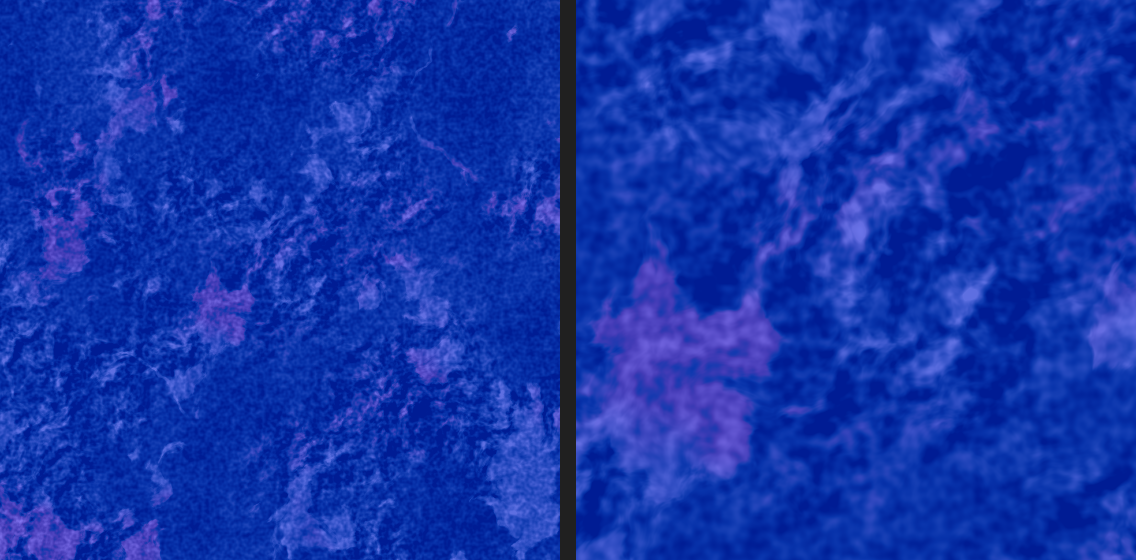
Left, the full canvas; right, a detail of the centre.
Write a three.js fragment shader that draws this texture.

```glsl
// Weathered ultramarine plaster with grain, pale violet stains, thin veins and dark pits.
varying vec2 vUv;

const vec3 DEEP   = vec3(0.01, 0.15, 0.62);
const vec3 BASE   = vec3(0.03, 0.20, 0.67);
const vec3 MID    = vec3(0.09, 0.25, 0.71);
const vec3 LIGHT  = vec3(0.20, 0.32, 0.78);
const vec3 PALE   = vec3(0.33, 0.41, 0.86);
const vec3 VIOLET = vec3(0.33, 0.25, 0.74);

const float GROUND_TONE  = 0.13;  // mean brightness of bare plaster, 0 to 1
const float STAIN_TONE   = 0.70;
const float MOTTLE       = 0.62;
const float GRAIN        = 0.42;
const float RELIEF       = 1.5;
const float CRUST        = 1.7;
const float GRAIN_SCALE  = 75.0;  // grains across the canvas
const float CRUST_SCALE  = 21.0;
const vec2  STAIN_SCALE  = vec2(5.4, 3.6);
const float STAIN_LEVEL  = 0.125;
const float VEIN_SCALE   = 3.2;
const float VEIN_WIDTH   = 0.022;
const float PIT_SCALE    = 23.0;
const float PIT_CHANCE   = 0.32;
const vec2  LIGHT_OFFSET = vec2(-0.10, 0.22);
const vec2  SEED         = vec2(17.3, 41.8);

float hash(vec2 p) {
  vec3 q = fract(p.xyx * 0.1031);
  q += dot(q, q.yzx + 33.33);
  return fract((q.x + q.y) * q.z);
}

vec2 gradientAt(vec2 cell) {
  float angle = 6.2832 * hash(cell);
  return vec2(cos(angle), sin(angle));
}

float gradientNoise(vec2 p) {
  vec2 i = floor(p);
  vec2 f = p - i;
  vec2 u = f * f * f * (f * (f * 6.0 - 15.0) + 10.0);
  vec2 e = vec2(1.0, 0.0);
  float a = dot(gradientAt(i), f);
  float b = dot(gradientAt(i + e.xy), f - e.xy);
  float c = dot(gradientAt(i + e.yx), f - e.yx);
  float d = dot(gradientAt(i + e.xx), f - e.xx);
  return mix(mix(a, b, u.x), mix(c, d, u.x), u.y);
}

float fbm(vec2 p) {
  float sum = 0.0;
  float weight = 0.5;
  for (int i = 0; i < 5; i++) {
    sum += weight * gradientNoise(p);
    p = mat2(1.6, 1.2, -1.2, 1.6) * p + 7.7;
    weight *= 0.5;
  }
  return sum;
}

// Round hollows, at most one per grid cell
float pits(vec2 p) {
  vec2 cell = floor(p);
  vec2 centre = 0.4 + 0.2 * vec2(hash(cell + 3.1), hash(cell + 8.6));
  float radius = mix(0.12, 0.32, hash(cell + 5.4));
  float hollow = 1.0 - smoothstep(radius - 0.1, radius + 0.06, length(p - cell - centre));
  return hollow * step(hash(cell), PIT_CHANCE);
}

// Tones below zero run on past DEEP into shadow
vec3 toneRamp(float t) {
  vec3 c = mix(DEEP, BASE, clamp(t / 0.2, -0.8, 1.0));
  c = mix(c, MID, clamp((t - 0.2) / 0.2, 0.0, 1.0));
  c = mix(c, LIGHT, clamp((t - 0.4) / 0.3, 0.0, 1.0));
  return mix(c, PALE, clamp((t - 0.7) / 0.3, 0.0, 1.3));
}

void main() {
  vec2 p = vUv + SEED;
  vec2 warp = vec2(fbm(p * 9.0), fbm(p * 9.0 + 31.0));
  vec2 warped = p + 0.06 * warp;

  // Crust, lit from above and drawn out along a rising diagonal
  vec2 slanted = mat2(0.75, -0.62, 0.5, 0.95) * warped * CRUST_SCALE;
  float crust = fbm(slanted);
  float relief = crust - fbm(slanted + LIGHT_OFFSET);
  float rough = smoothstep(-0.1, 0.16, fbm(p * 3.6 + 12.0));

  // Bare plaster: broad mottling and fine grain, coarser on the crust
  float grain = gradientNoise(p * GRAIN_SCALE) + gradientNoise(p * GRAIN_SCALE * 2.0 + 5.0);
  float tone = GROUND_TONE + MOTTLE * fbm(p * 5.0 + 60.0);
  tone += GRAIN * grain * mix(0.8, 1.3, rough);
  tone += rough * (RELIEF * relief + CRUST * max(crust, 0.0)) + 0.35 * relief;

  // Flat stains with ragged borders and worn holes
  float stainField = fbm(warped * STAIN_SCALE + 90.0) + 0.35 * crust;
  float stain = smoothstep(STAIN_LEVEL - 0.025, STAIN_LEVEL + 0.05, stainField);
  float stainTone = STAIN_TONE + 0.85 * GRAIN * grain + 0.5 * crust + 0.7 * relief;
  tone = mix(tone, stainTone, 0.85 * stain);

  // Broken thin veins
  float veinLine = abs(gradientNoise(warped * VEIN_SCALE + 23.0));
  float vein = 1.0 - smoothstep(0.25 * VEIN_WIDTH, VEIN_WIDTH, veinLine);
  vein *= smoothstep(0.0, 0.16, fbm(p * 4.5 + 47.0) + 0.3 * crust);
  tone += 0.45 * vein * (1.0 - 0.6 * stain);

  // Dark pits, clearest inside the stains
  float pit = pits((p + 0.02 * warp) * PIT_SCALE);
  pit *= smoothstep(-0.05, 0.12, fbm(p * 4.0 + 71.0));
  tone = mix(tone, 0.02 + 0.25 * grain, pit * mix(0.45, 0.9, stain));

  // Violet tint on the lighter deposits
  float violetZone = smoothstep(-0.06, 0.14, fbm(p * 3.0 + 110.0));
  float deposit = max(max(stain, vein), 0.7 * rough) * smoothstep(0.25, 0.65, tone);
  vec3 violet = VIOLET + 0.32 * (tone - STAIN_TONE);
  vec3 color = mix(toneRamp(tone), violet, 0.8 * violetZone * deposit);
  gl_FragColor = vec4(clamp(color, 0.0, 1.0), 1.0);
}
```
